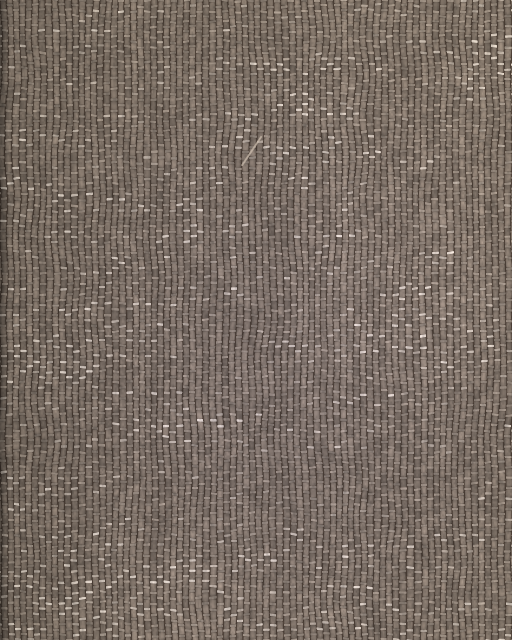
Write a Shadertoy shader that draws this texture.

```glsl
// Taupe plain-weave cloth: tall warp ribs crossed by thin, sometimes glinting weft dashes.
#define COLUMNS 78.0
#define ROWS 122.0
#define WARP_HALF_WIDTH 0.41
#define WEFT_HALF_HEIGHT 0.19
#define WOBBLE 0.35
#define GLINT 0.85
#define FUZZ 0.16
#define GAP_COLOR vec3(0.285, 0.240, 0.212)
#define WARP_COLOR vec3(0.490, 0.446, 0.415)
#define WEFT_COLOR vec3(0.560, 0.518, 0.488)
#define GLINT_COLOR vec3(0.900, 0.865, 0.845)

float hash(vec2 p) {
    return fract(sin(dot(p, vec2(127.1, 311.7))) * 43758.5453);
}

float noise(vec2 p) {
    vec2 i = floor(p), f = fract(p);
    f = f * f * (3.0 - 2.0 * f);
    return mix(mix(hash(i), hash(i + vec2(1, 0)), f.x),
               mix(hash(i + vec2(0, 1)), hash(i + vec2(1, 1)), f.x), f.y);
}

float roundedBox(vec2 p, vec2 halfSize, float radius) {
    vec2 d = abs(p) - halfSize + radius;
    return length(max(d, 0.0)) + min(max(d.x, d.y), 0.0) - radius;
}

float segment(vec2 p, vec2 a, vec2 b) {
    vec2 ab = b - a;
    return length(p - a - ab * clamp(dot(p - a, ab) / dot(ab, ab), 0.0, 1.0));
}

void mainImage(out vec4 fragColor, in vec2 fragCoord) {
    vec2 uv = fragCoord / iResolution.xy;
    float aspect = iResolution.y / iResolution.x;
    float rowHeight = COLUMNS / ROWS * aspect;
    float soft = max(0.09, 0.6 * COLUMNS / iResolution.x);

    // Thread coordinates, slightly bent
    vec2 thread = uv * vec2(COLUMNS, ROWS);
    vec2 bend = vec2(noise(thread * vec2(0.2, 0.13)), noise(thread * vec2(0.12, 0.2) + 40.0));
    thread += WOBBLE * (bend - 0.5) * 2.0;
    float column = floor(thread.x);
    float x = fract(thread.x) - 0.5;
    thread.y += 0.3 * (hash(vec2(column, 7.0)) - 0.5);

    // Each column shifts by one row, so floats alternate
    float phase = thread.y + column;
    float warpY = mod(phase, 2.0) - 1.0;
    float weftY = fract(thread.y + 0.5) - 0.5;
    vec2 warpId = vec2(column, floor(phase * 0.5));
    vec2 weftId = vec2(column, floor(phase * 0.5 + 0.5) * 2.0 - column);
    if (abs(warpY) < 0.5) weftY = 1.0;

    // Warp floats: rounded ribs with uneven width and tone
    float width = WARP_HALF_WIDTH + 0.07 * (hash(warpId + 3.0) - 0.5);
    float warpDist = roundedBox(vec2(x, warpY * rowHeight), vec2(width, 0.75 * rowHeight), 0.2);
    float warpMask = 1.0 - smoothstep(-soft, soft, warpDist);
    float warpTone = 1.08 - 0.9 * x * x - 0.14 * warpY * warpY;
    warpTone += 0.18 * (hash(warpId) - 0.5) + 0.12 * (hash(vec2(column, 19.0)) - 0.5);

    // Weft dashes: tilted slivers, pale in streaks along the rows
    float tilt = 0.3 * (hash(weftId + 11.0) - 0.5);
    float weftDist = roundedBox(vec2(x, weftY * rowHeight + tilt * x),
                                vec2(0.49, WEFT_HALF_HEIGHT), 0.15);
    float weftMask = 1.0 - smoothstep(-soft, soft, weftDist);
    float streak = noise(vec2(weftId.x * 0.09, weftId.y * 0.7) + 60.0);
    float patches = noise(uv * vec2(5.0, 9.0) + 20.0);
    float chance = 0.5 * hash(weftId) + 0.35 * streak + 0.25 * patches;
    float glint = GLINT * smoothstep(0.58, 0.92, chance);
    vec3 weft = WEFT_COLOR * (0.9 + 0.22 * hash(weftId + 5.0));
    weft = mix(weft, GLINT_COLOR, glint);

    // Layer the threads over the dark gaps
    vec3 color = mix(GAP_COLOR, WARP_COLOR * warpTone, warpMask);
    color = mix(color, weft, weftMask);

    // Fibre fuzz
    float fuzz = noise(thread * vec2(4.0, 2.3)) + noise(thread * vec2(1.7, 1.1) + 9.0) - 1.0;
    color *= 1.0 + FUZZ * fuzz;

    // Broad light: uneven patches, warm top left, cooler centre, shaded left edge
    float broad = noise(uv * vec2(2.5, 3.5) + 3.0);
    color *= 0.96 + 0.1 * broad;
    float cool = smoothstep(0.7, 0.0, length(uv - vec2(0.55, 0.4)));
    color *= mix(vec3(1.0, 0.99, 0.95), vec3(1.02, 1.01, 1.03), cool);
    color *= mix(0.9, 1.0, smoothstep(0.0, 0.3, uv.x));
    color *= mix(0.72, 1.0, smoothstep(0.0, 0.02, uv.x));

    // One loose pale fibre
    vec2 scale = vec2(1.0, aspect);
    float fibre = segment(uv * scale, vec2(0.473, 0.742) * scale, vec2(0.510, 0.786) * scale);
    float edge = 1.0 / iResolution.x;
    color = mix(color, vec3(0.80, 0.74, 0.68), 0.75 * (1.0 - smoothstep(0.0005, 0.0012 + edge, fibre)));

    fragColor = vec4(clamp(color, 0.0, 1.0), 1.0);
}
```
